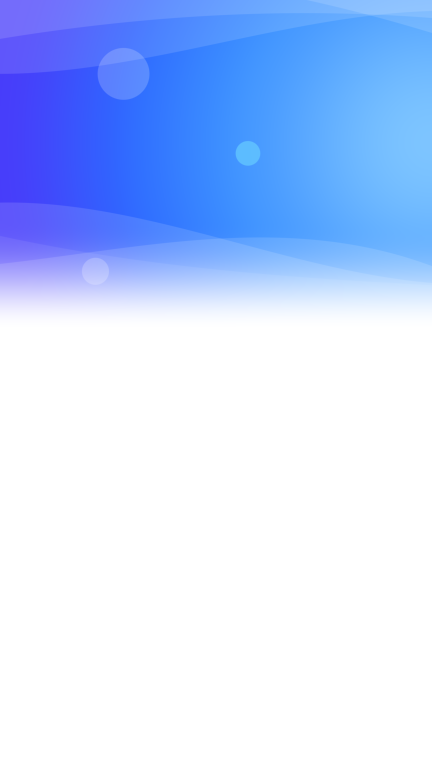
This background is drawn by a WebGL 1 fragment shader. Its source:

```glsl
precision highp float;

uniform vec2 u_resolution;

// Base gradient, from the glow on the right to the far left
const vec3 SKY = vec3(0.49, 0.77, 1.0);
const vec3 AZURE = vec3(0.24, 0.57, 1.0);
const vec3 COBALT = vec3(0.18, 0.41, 1.0);
const vec3 INDIGO = vec3(0.28, 0.24, 0.98);
const vec3 CYAN = vec3(0.40, 0.80, 1.0);
const vec3 WHITE = vec3(1.0);
const vec2 GLOW_CENTER = vec2(1.0, 0.33);

// Wave heights below the top at x = 0, 1/3, 2/3 and 1
const vec4 TOP_SHALLOW = vec4(0.090, 0.0475, 0.0306, 0.0417);
const vec4 TOP_DEEP = vec4(0.171, 0.135, 0.067, 0.0255);
const vec4 TOP_CORNER = vec4(-0.083, -0.0625, -0.0093, 0.0764);
const vec4 LOW_CREST = vec4(0.469, 0.508, 0.593, 0.655);
const vec4 LOW_SLOPE = vec4(0.546, 0.604, 0.639, 0.660);
const vec4 LOW_HILL = vec4(0.611, 0.568, 0.551, 0.616);
const float TOP_OPACITY = 0.13;
const float LOW_OPACITY = 0.13;
const float SLOPE_OPACITY = 0.07;

// Bubbles: center x, center y, radius
const vec3 LARGE_BUBBLE = vec3(0.286, 0.171, 0.060);
const vec3 BRIGHT_BUBBLE = vec3(0.574, 0.355, 0.0285);
const vec3 LOW_BUBBLE = vec3(0.221, 0.628, 0.0313);

const float FADE_START = 0.50;
const float FADE_END = 0.765;
const float FADE_POWER = 1.5;

// Cubic curve through four evenly spaced heights
float waveHeight(float x, vec4 h) {
  float t = 3.0 * x;
  float a = t - 1.0;
  float b = t - 2.0;
  float c = t - 3.0;
  return dot(h, vec4(-a * b * c / 6.0, t * b * c / 2.0,
                     -t * a * c / 2.0, t * a * b / 6.0));
}

// Coverage below a wave, antialiased over one pixel
float below(vec2 p, vec4 heights, float pixel) {
  return smoothstep(-pixel, pixel, p.y - waveHeight(p.x, heights));
}

float above(vec2 p, vec4 heights, float pixel) {
  return 1.0 - below(p, heights, pixel);
}

float disc(vec2 p, vec3 bubble, float pixel) {
  return 1.0 - smoothstep(-pixel, pixel, length(p - bubble.xy) - bubble.z);
}

vec3 baseGradient(vec2 p) {
  float d = length(p - GLOW_CENTER);
  vec3 color = mix(SKY, AZURE, smoothstep(0.0, 0.55, d));
  color = mix(color, COBALT, smoothstep(0.42, 0.78, d));
  return mix(color, INDIGO, smoothstep(0.66, 1.02, d));
}

void main() {
  // Units of canvas width, with y measured down from the top
  vec2 p = vec2(gl_FragCoord.x, u_resolution.y - gl_FragCoord.y) / u_resolution.x;
  float pixel = 0.75 / u_resolution.x;
  vec3 color = baseGradient(p);

  // Translucent upper waves
  color = mix(color, WHITE, TOP_OPACITY * above(p, TOP_DEEP, pixel));
  color = mix(color, WHITE, TOP_OPACITY * above(p, TOP_SHALLOW, pixel));
  color = mix(color, WHITE, TOP_OPACITY * above(p, TOP_CORNER, pixel));

  // Translucent lower waves
  color = mix(color, WHITE, LOW_OPACITY * below(p, LOW_CREST, pixel));
  color = mix(color, WHITE, SLOPE_OPACITY * below(p, LOW_SLOPE, pixel));
  color = mix(color, WHITE, LOW_OPACITY * below(p, LOW_HILL, pixel));

  // Bubbles
  color = mix(color, WHITE, 0.20 * disc(p, LARGE_BUBBLE, pixel));
  color = mix(color, CYAN, 0.70 * disc(p, BRIGHT_BUBBLE, pixel));
  color = mix(color, WHITE, 0.22 * disc(p, LOW_BUBBLE, pixel));

  // Fade into the white lower area
  float fade = pow(smoothstep(FADE_START, FADE_END, p.y), FADE_POWER);
  gl_FragColor = vec4(mix(color, WHITE, fade), 1.0);
}
```
